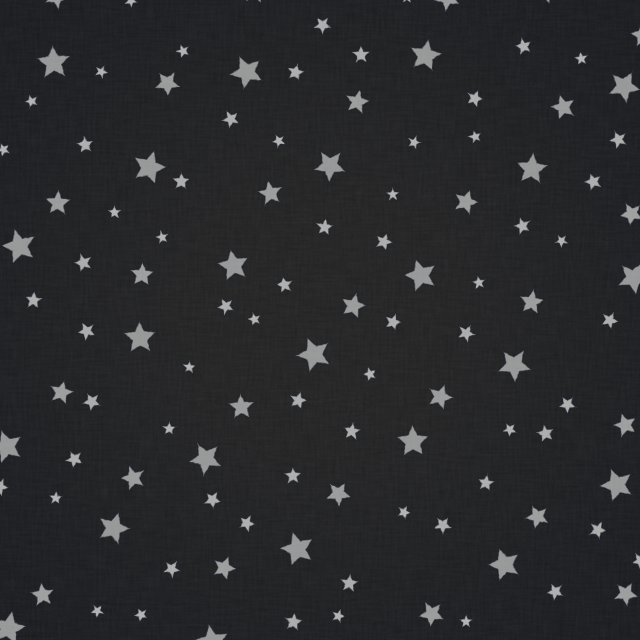
Reproduce this pattern procedurally as a Shadertoy shader.

```glsl
// Pale five-pointed stars of four sizes scattered over dark woven cloth.

const float PI = 3.14159265;

vec2 hash2(vec2 p) {
    vec3 q = fract(p.xyx * vec3(0.1031, 0.1030, 0.0973));
    q += dot(q, q.yzx + 33.33);
    return fract((q.xx + q.yz) * q.zy);
}

float gradientNoise(vec2 p) {
    vec2 i = floor(p), f = fract(p);
    vec2 u = f * f * f * (f * (f * 6.0 - 15.0) + 10.0);
    vec2 o = vec2(0.0, 1.0);
    float a = dot(hash2(i) * 2.0 - 1.0, f);
    float b = dot(hash2(i + o.yx) * 2.0 - 1.0, f - o.yx);
    float c = dot(hash2(i + o.xy) * 2.0 - 1.0, f - o.xy);
    float d = dot(hash2(i + o.yy) * 2.0 - 1.0, f - o.yy);
    return mix(mix(a, b, u.x), mix(c, d, u.x), u.y);
}

// Signed distance to the sides of a star, folded into half an arm
float starDistance(vec2 p, float radius, float turn) {
    float a = atan(p.x, p.y) + turn;
    a = abs(mod(a + PI / 5.0, PI * 0.4) - PI / 5.0);
    vec2 q = length(p) * vec2(sin(a), cos(a));
    vec2 tip = vec2(0.0, radius);
    vec2 side = radius * 0.49 * vec2(sin(PI / 5.0), cos(PI / 5.0)) - tip;
    return dot(q - tip, normalize(vec2(-side.y, side.x)));
}

// Large and medium stars sit on a knight's-move lattice, small ones between
float starRadius(vec2 cell, float rnd) {
    float kind = mod(cell.x + 2.0 * cell.y, 5.0);
    float radius = rnd < 0.5 ? 0.0095 : 0.0128;
    if (kind < 0.5) radius = 0.0255;
    else if (kind > 1.5 && kind < 2.5) radius = 0.0185;
    return radius * (0.95 + 0.1 * fract(rnd * 7.0));
}

// Nearest star: x = distance in canvas units, y = its radius
vec2 nearestStar(vec2 uv) {
    const float density = 10.4;
    vec2 g = mat2(0.93, 0.3676, -0.3676, 0.93) * uv * density + 20.3;
    vec2 home = floor(g);
    vec2 best = vec2(1.0, 0.0);
    for (int y = -1; y <= 1; y++)
    for (int x = -1; x <= 1; x++) {
        vec2 cell = home + vec2(x, y);
        vec2 rnd = hash2(cell + 71.7);
        vec2 center = cell + 0.5 + (hash2(cell) - 0.5) * 0.56;
        float radius = starRadius(cell, rnd.x);
        float d = starDistance((g - center) / density, radius, rnd.y * PI * 0.4);
        if (d < best.x) best = vec2(d, radius);
    }
    return best;
}

void mainImage(out vec4 fragColor, in vec2 fragCoord) {
    vec2 uv = fragCoord / iResolution.y;
    vec2 fromCenter = fragCoord / iResolution.xy - 0.5;

    // Crossing threads of the weave
    float weave = gradientNoise(uv * vec2(240.0, 28.0))
                + gradientNoise(uv * vec2(28.0, 240.0) + 57.0)
                + 0.7 * gradientNoise(uv * 230.0 + 13.0);

    // Cloth, cooler and darker toward the rim
    vec3 cloth = mix(vec3(0.157, 0.157, 0.160), vec3(0.122, 0.127, 0.143),
                     smoothstep(0.1, 0.75, length(fromCenter)));
    cloth += weave * 0.019;

    // Printed stars with slightly ragged edges, small ones brighter
    vec2 star = nearestStar(uv);
    float d = star.x + 0.0013 * gradientNoise(uv * 190.0);
    vec3 ink = mix(vec3(0.70, 0.71, 0.705), vec3(0.595, 0.605, 0.60),
                   smoothstep(0.009, 0.022, star.y));
    ink += weave * 0.012;

    // Faint bluish fringe, then the smoothed star itself
    float blur = 0.0004 + 0.7 / iResolution.y;
    cloth = mix(cloth, vec3(0.13, 0.14, 0.19), 0.5 * smoothstep(0.004, 0.0, d));
    vec3 color = mix(ink, cloth, smoothstep(-blur, blur, d));
    fragColor = vec4(color, 1.0);
}
```
